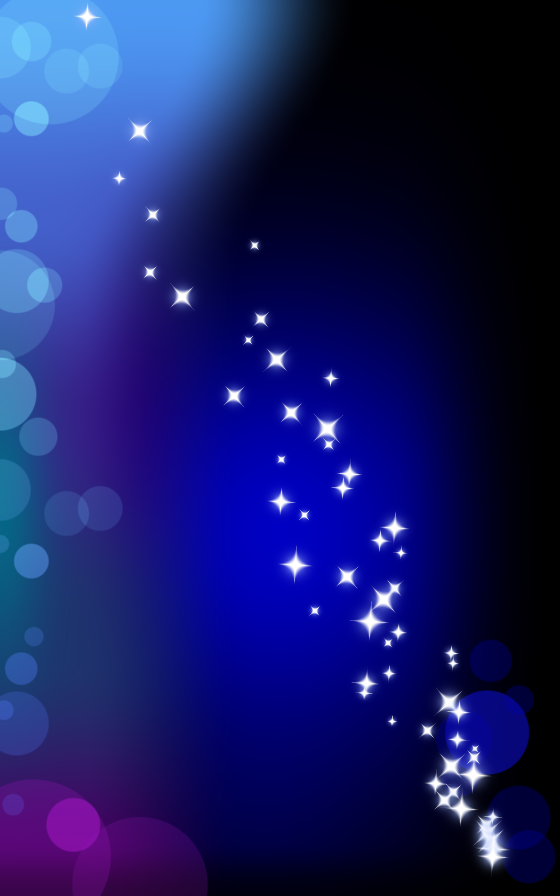
A Shadertoy shader for this background:

```glsl
// Blue and violet night glow with soft bubbles and a falling trail of sparkling stars.

float hash(float n) {
    n = fract(n * 0.1031);
    n *= n + 33.33;
    n *= n + n;
    return fract(n);
}

float glow(vec2 p, vec2 center, vec2 size) {
    vec2 d = (p - center) / size;
    return exp(-dot(d, d));
}

float disc(vec2 p, vec2 center, float radius) {
    float aa = 1.0 / iResolution.x;
    return 1.0 - smoothstep(-aa, aa, length(p - center) - radius);
}

// Canvas units: width 1, height 1.6
vec3 background(vec2 p) {
    vec3 col = vec3(0.0, 0.0, 0.76) * glow(p, vec2(0.5, 0.65), vec2(0.40, 0.44));
    col.b += 0.12 * glow(p, vec2(0.45, 0.1), vec2(0.25, 0.2));
    col *= 1.0 - smoothstep(0.7, 1.0, p.x);

    // Vertical colour ramp of the left band
    vec3 band = mix(vec3(0.27, 0.0, 0.38), vec3(0.12, 0.2, 0.43), smoothstep(0.05, 0.42, p.y));
    band = mix(band, vec3(0.22, 0.14, 0.54), smoothstep(0.5, 0.85, p.y));
    band = mix(band, vec3(0.27, 0.38, 0.8), smoothstep(0.85, 1.22, p.y));
    band = mix(band, vec3(0.3, 0.6, 0.95), smoothstep(1.2, 1.6, p.y));
    band = mix(band, vec3(0.18, 0.0, 0.47), 0.8 * glow(p, vec2(0.28, 0.88), vec2(0.11, 0.28)));
    band = mix(band, vec3(0.0, 0.43, 0.53), 0.9 * glow(p, vec2(0.0, 0.7), vec2(0.08, 0.28)));

    float edge = 0.31 + 0.21 * smoothstep(1.1, 1.6, p.y);
    col = mix(col, band, 1.0 - smoothstep(edge - 0.17, edge + 0.12, p.x));
    return col * mix(0.35, 1.0, smoothstep(0.0, 0.1, p.y));
}

vec3 bubbles(vec3 col, vec2 p) {
    vec3 violet = vec3(0.62, 0.08, 0.75);
    vec3 tint = mix(vec3(0.3, 0.45, 0.95), vec3(0.5, 0.88, 1.0), smoothstep(0.3, 1.0, p.y));

    // Bubble group repeated up the left side
    vec2 q = vec2(p.x, mod(p.y - 0.2, 0.79));
    float cover = 0.5 * disc(q, vec2(0.056, 0.398), 0.031);
    cover += 0.38 * disc(q, vec2(0.038, 0.206), 0.029);
    cover += 0.25 * disc(q, vec2(0.03, 0.108), 0.057);
    cover += 0.2 * disc(q, vec2(0.0, 0.525), 0.055);
    for (float i = 0.0; i < 2.0; i++)
        cover += 0.16 * disc(q, vec2(0.119 + 0.06 * i, 0.483 + 0.009 * i), 0.04);

    // Small bubbles scattered along the edge
    for (float i = 0.0; i < 10.0; i++) {
        float h = hash(i + 3.0);
        vec2 c = vec2(0.09 * h * h, 0.15 + 0.15 * i + 0.08 * hash(i + 21.0));
        cover += 0.25 * disc(p, c, 0.016 + 0.022 * hash(i + 41.0));
    }

    // Large pale bubbles
    cover += 0.22 * disc(p, vec2(0.09, 1.5), 0.122);
    cover += 0.16 * disc(p, vec2(0.0, 1.055), 0.098);
    cover += 0.4 * disc(p, vec2(0.0, 0.896), 0.065);
    col = mix(col, tint, min(cover, 0.85));

    // Violet bubbles in the lower left
    col = mix(col, violet, 0.25 * disc(p, vec2(0.06, 0.07), 0.138));
    col = mix(col, violet, 0.2 * disc(p, vec2(0.25, 0.02), 0.121));
    col = mix(col, violet, 0.6 * disc(p, vec2(0.131, 0.127), 0.048));

    // Deep blue bubbles in the lower right
    col = mix(col, vec3(0.05, 0.05, 0.85), 0.55 * disc(p, vec2(0.87, 0.292), 0.075));
    for (float i = 0.0; i < 6.0; i++) {
        vec2 c = vec2(0.74 + 0.22 * hash(i + 61.0), 0.07 + 0.07 * i);
        col = mix(col, vec3(0.0, 0.0, 0.7), 0.3 * disc(p, c, 0.02 + 0.04 * hash(i + 81.0)));
    }
    return col;
}

vec3 addStar(vec3 col, vec2 d, float size, float turn) {
    d = mat2(cos(turn), sin(turn), -sin(turn), cos(turn)) * d;
    float r = dot(d, d) / (size * size);
    vec2 root = sqrt(abs(d));
    float spikes = 1.0 - smoothstep(0.3, 1.0, dot(root, vec2(1.0)) * (root.x + root.y) / size);
    col = mix(col, vec3(0.6, 0.7, 1.0), 0.6 * exp(-5.0 * r));
    return mix(col, vec3(1.0), max(spikes, exp(-26.0 * r)));
}

void mainImage(out vec4 fragColor, in vec2 fragCoord) {
    vec2 p = 1.6 * fragCoord / iResolution.y;
    vec3 col = bubbles(background(p), p);

    // Star trail, densest and widest in its lower half
    const float count = 55.0;
    for (float i = 0.0; i < count; i++) {
        float t = sqrt(i / (count - 1.0));
        float spread = 0.05 + 0.24 * sin(3.14 * t);
        vec2 c = vec2(0.15 + 0.73 * t + spread * (hash(i + 101.0) - 0.5), 1.57 - 1.5 * t);
        float h = hash(i + 201.0);
        float turn = 0.785 * step(0.45, hash(i + 301.0)) + 0.06;
        col = addStar(col, p - c, 0.014 + 0.034 * h, turn);
    }
    fragColor = vec4(col, 1.0);
}
```
